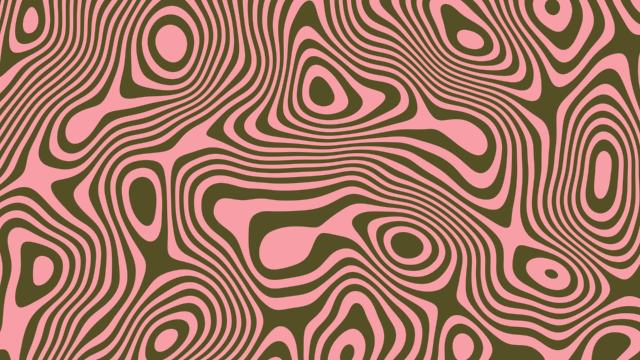
Write a WebGL 2 fragment shader that draws this pattern.

```glsl
#version 300 es
precision highp float;
// Marbled contour stripes: level bands of a smooth noise landscape in two flat colours.

uniform vec2 u_resolution;
out vec4 fragColor;

const vec3 OLIVE = vec3(0.33, 0.31, 0.14);
const vec3 PINK = vec3(0.97, 0.62, 0.65);
const float HILL_FREQUENCY = 2.5;   // noise cells per canvas height
const float BAND_COUNT = 13.5;      // stripe pairs per unit of landscape height
const float PINK_SHARE = 0.485;     // pink part of each stripe pair
const float DETAIL_GAIN = 0.17;     // strength of the finer octave
const float DETAIL_SCALE = 2.1;     // frequency ratio of the finer octave
const float EDGE_PIXELS = 1.25;     // width of the smoothed edge
const vec2 FIELD_OFFSET = vec2(17.3, 41.7);
const float TAU = 6.2831853;

float hash(vec2 cell) {
    vec3 p = fract(cell.xyx * vec3(0.1031, 0.1030, 0.0973));
    p += dot(p, p.yzx + 33.33);
    return fract((p.x + p.y) * p.z);
}

// Slope contributed by one lattice corner
float cornerSlope(vec2 cell, vec2 corner, vec2 local) {
    float angle = TAU * hash(cell + corner);
    return dot(vec2(cos(angle), sin(angle)), local - corner);
}

float gradientNoise(vec2 p) {
    vec2 cell = floor(p);
    vec2 f = p - cell;
    vec2 blend = f * f * f * (f * (f * 6.0 - 15.0) + 10.0);
    float low = mix(cornerSlope(cell, vec2(0, 0), f), cornerSlope(cell, vec2(1, 0), f), blend.x);
    float high = mix(cornerSlope(cell, vec2(0, 1), f), cornerSlope(cell, vec2(1, 1), f), blend.x);
    return mix(low, high, blend.y);
}

float landscape(vec2 p) {
    return gradientNoise(p) + DETAIL_GAIN * gradientNoise(p * DETAIL_SCALE + FIELD_OFFSET.yx);
}

void main() {
    vec2 uv = gl_FragCoord.xy / u_resolution.y;
    float level = BAND_COUNT * landscape(uv * HILL_FREQUENCY + FIELD_OFFSET);

    // Signed distance to the band edge, in levels, softened by the local slope
    float edge = 0.5 * PINK_SHARE - abs(fract(level) - 0.5);
    float slope = length(vec2(dFdx(level), dFdy(level)));
    float softness = max(EDGE_PIXELS * slope, 1e-5);
    float pinkness = clamp(edge / softness + 0.5, 0.0, 1.0);

    fragColor = vec4(mix(OLIVE, PINK, pinkness), 1.0);
}
```
